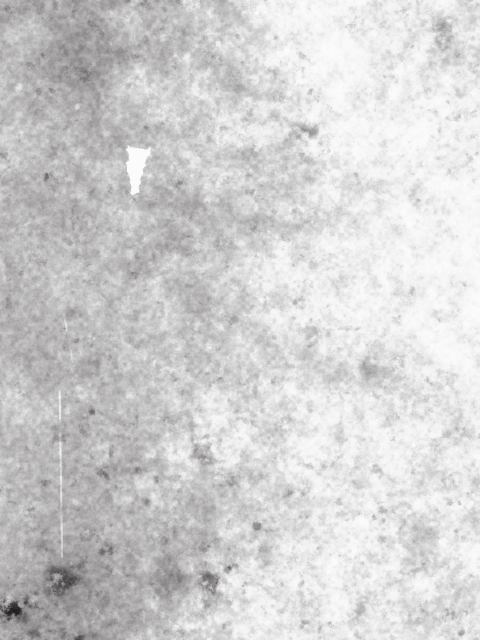
Reproduce this texture procedurally as a WebGL 2 fragment shader.

```glsl
#version 300 es
precision highp float;
// Weathered pale concrete: worn plaster, mottled grain, dark stains, a chip and scratches.
uniform vec2 u_resolution;
out vec4 fragColor;

float hash(vec2 p) {
    vec3 q = fract(vec3(p.xyx) * 0.1031);
    q += dot(q, q.yzx + 33.33);
    return fract((q.x + q.y) * q.z);
}

float noise(vec2 p) {
    vec2 i = floor(p), f = fract(p);
    f = f * f * (3.0 - 2.0 * f);
    return mix(mix(hash(i), hash(i + vec2(1, 0)), f.x),
               mix(hash(i + vec2(0, 1)), hash(i + vec2(1, 1)), f.x), f.y);
}

// Fractal noise centred on zero
float fbm(vec2 p) {
    float sum = 0.0, amp = 0.5;
    for (int i = 0; i < 5; i++) {
        sum += amp * (noise(p) - 0.5);
        p = mat2(1.6, 1.2, -1.2, 1.6) * p + 17.3;
        amp *= 0.55;
    }
    return sum;
}

// Soft elliptical glow around a centre
float blob(vec2 p, vec2 centre, vec2 size) {
    vec2 d = (p - centre) / size;
    return exp(-dot(d, d));
}

// Scattered ragged spots; share is the fraction of cells that hold one
float spots(vec2 p, float cells, float share, float softness) {
    vec2 g = p * cells;
    g += 0.5 * vec2(fbm(p * cells * 2.5), fbm(p * cells * 2.5 + 41.0));
    float cover = 0.0;
    for (int y = -1; y <= 1; y++)
        for (int x = -1; x <= 1; x++) {
            vec2 c = floor(g) + vec2(x, y) + 50.0;
            vec2 centre = c - 50.0 + vec2(hash(c + 3.1), hash(c + 7.7));
            float radius = mix(0.12, 0.42, pow(hash(c + 11.9), 2.0));
            float shape = 1.0 - smoothstep(radius * (1.0 - softness), radius * (1.0 + softness), length(g - centre));
            cover = max(cover, shape * step(hash(c + 23.5), share) * mix(0.35, 1.0, hash(c + 31.3)));
        }
    return cover;
}

// Thin line between two points
float scratch(vec2 p, vec2 a, vec2 b, float width) {
    vec2 ab = b - a;
    float t = clamp(dot(p - a, ab) / dot(ab, ab), 0.0, 1.0);
    return 1.0 - smoothstep(width * 0.3, width, length(p - a - ab * t));
}

void main() {
    vec2 p = gl_FragCoord.xy / u_resolution.y;
    vec2 warped = p + 0.07 * vec2(fbm(p * 7.0), fbm(p * 7.0 + 9.0));
    float coarse = fbm(p * 9.0 + 5.0);
    float mottle = fbm(p * 34.0 + 2.0);
    float grain = fbm(p * 150.0);

    // Broad light: grey left, white right, dim lower left
    float tone = mix(0.715, 0.905, smoothstep(0.02, 0.6, warped.x + 0.15 * coarse));
    tone += 0.10 * blob(warped, vec2(0.51, 0.97), vec2(0.10, 0.16));
    tone += 0.10 * blob(warped, vec2(0.75, 0.56), vec2(0.16, 0.17));
    tone += 0.07 * blob(warped, vec2(0.04, 0.36), vec2(0.05, 0.06));
    tone += 0.04 * blob(warped, vec2(0.04, 0.88), vec2(0.05, 0.14));
    tone -= 0.08 * blob(warped, vec2(0.15, 0.93), vec2(0.07, 0.15));
    tone -= 0.13 * blob(warped, vec2(0.60, 0.42), vec2(0.08, 0.04));
    tone -= 0.09 * blob(warped, vec2(0.27, 0.13), vec2(0.14, 0.12));
    tone -= 0.14 * blob(warped, vec2(0.02, 0.00), vec2(0.20, 0.10));
    tone -= 0.10 * blob(p, vec2(0.0, 1.0), vec2(0.08, 0.03));

    // Mottling and fine grain, rougher away from the smooth left side
    float rough = mix(0.55, 1.0, smoothstep(0.08, 0.28, warped.x));
    tone += 0.15 * coarse + rough * 0.25 * mottle + 0.25 * grain;
    tone += 0.07 * rough * smoothstep(0.04, 0.16, fbm(p * 55.0 + 70.0) + 0.4 * coarse);
    tone -= 0.12 * smoothstep(0.16, 0.34, fbm(p * 70.0 + 31.0));

    // Faint damp marks, then small dark pits that gather near the bottom
    float low = 1.0 - smoothstep(0.05, 0.6, p.y);
    tone -= 0.10 * spots(p, 15.0, 0.22, 0.45);
    float broken = smoothstep(-0.22, 0.12, fbm(p * 90.0 + 13.0));
    tone -= (0.12 + 0.16 * low) * broken * spots(p + 2.0, 34.0, 0.07 + 0.10 * low, 0.5);
    tone -= 0.30 * broken * spots(p + 5.0, 17.0, 0.02 + 0.10 * low, 0.5);

    // Blackened crust along the lower edge
    float crust = blob(warped, vec2(0.10, 0.09), vec2(0.035, 0.03))
                + blob(warped, vec2(0.01, 0.04), vec2(0.035, 0.025))
                + blob(warped, vec2(0.33, 0.08), vec2(0.025, 0.03))
                + 0.6 * blob(warped, vec2(0.66, 0.105), vec2(0.09, 0.010));
    tone -= 0.32 * smoothstep(0.25, 0.9, crust + 0.9 * mottle) * broken;

    // Pale flecks and scratches
    tone += 0.13 * spots(p + 9.0, 60.0, 0.05, 0.5);
    float wear = smoothstep(-0.25, 0.1, fbm(p * 45.0 + 60.0));
    tone += 0.16 * wear * scratch(p, vec2(0.097, 0.13), vec2(0.093, 0.40), 0.0025);
    tone += 0.13 * wear * scratch(p, vec2(0.100, 0.51), vec2(0.116, 0.42), 0.0025);

    // White chip: a ragged wedge narrowing downwards
    vec2 q = p - vec2(0.213, 0.735) + 0.018 * vec2(fbm(p * 60.0), fbm(p * 60.0 + 8.0));
    float wedge = max(abs(q.x - 0.1 * q.y) - 0.013 - 0.22 * q.y, abs(q.y) - 0.036);
    float chip = 1.0 - smoothstep(-0.001, 0.002, wedge + 0.012 * max(mottle, 0.0));

    // Soft highlight shoulder and a slightly warm shadow tint
    tone = min(tone, 0.90 + 0.09 * (1.0 - exp(-max(tone - 0.90, 0.0) / 0.09)));
    tone = mix(clamp(tone, 0.12, 0.99), 0.985, chip);
    vec3 tint = vec3(0.006, -0.003, -0.003) * smoothstep(0.92, 0.6, tone);
    fragColor = vec4(tone + tint, 1.0);
}
```
